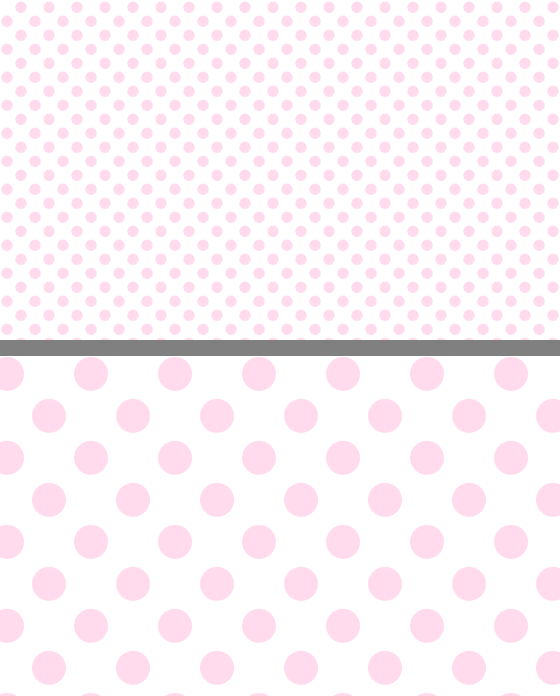
Top, the full canvas; bottom, a detail of the centre.
Reproduce this pattern procedurally as a Shadertoy shader.

```glsl
#define REPEATS_ACROSS 20.0
#define DOT_RADIUS 0.202
#define TOP_OFFSET vec2(0.75, 0.26)
#define PAPER_COLOR vec3(1.0, 1.0, 1.0)
#define DOT_COLOR vec3(1.0, 0.86, 0.93)

// Distance to the nearest point of a unit square lattice
float latticeDistance(vec2 p) {
    return length(fract(p + 0.5) - 0.5);
}

void mainImage(out vec4 fragColor, in vec2 fragCoord) {
    // Cell units, measured from the top left corner
    float cellsPerPixel = REPEATS_ACROSS / iResolution.x;
    vec2 fromTop = vec2(fragCoord.x, iResolution.y - fragCoord.y);
    vec2 cell = fromTop * cellsPerPixel - TOP_OFFSET;

    // Two lattices, shifted by half a cell, form the staggered rows
    float centerDistance = min(latticeDistance(cell), latticeDistance(cell + 0.5));
    float edge = centerDistance - DOT_RADIUS;

    // Coverage smoothed over one pixel
    float coverage = clamp(0.5 - edge / cellsPerPixel, 0.0, 1.0);
    fragColor = vec4(mix(PAPER_COLOR, DOT_COLOR, coverage), 1.0);
}
```
